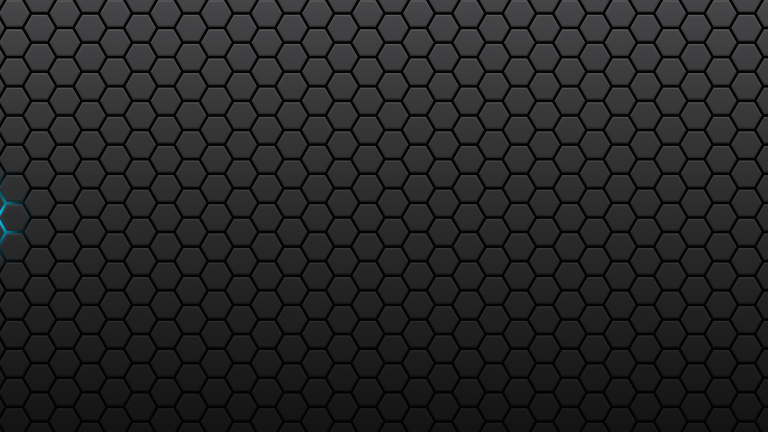
Write a WebGL 1 fragment shader that draws this pattern.

```glsl
precision highp float;

uniform vec2 u_resolution;

// Lengths are in canvas heights; cell lengths are in cell heights.
const float CELL_HEIGHT = 0.06748;
const vec2 CELL_ORIGIN = vec2(0.0333, 0.4964);
const float HALF_GAP = 0.043;
const float RIM_WIDTH = 0.05;

const vec3 FACE_BOTTOM = vec3(0.078, 0.078, 0.080);
const vec3 FACE_TOP = vec3(0.272, 0.273, 0.280);
const vec3 GAP_COLOR = vec3(0.012);
const vec3 GLOW_COLOR = vec3(0.04, 0.72, 0.88);
const vec2 GLOW_CENTER = vec2(0.0, 0.495);
const vec2 GLOW_RADIUS = vec2(0.040, 0.062);

// Offset from the centre of the nearest flat-topped hexagon.
vec2 hexOffset(vec2 q) {
    vec2 period = vec2(sqrt(3.0), 1.0);
    vec2 a = mod(q + 0.5 * period, period) - 0.5 * period;
    vec2 b = mod(q, period) - 0.5 * period;
    return dot(a, a) < dot(b, b) ? a : b;
}

// Outward normal of the closest side (xy) and distance to it (z).
vec3 hexSide(vec2 offset) {
    vec2 slant = vec2(0.8660254, 0.5);
    vec2 folded = abs(offset);
    vec2 normal = folded.y > dot(folded, slant) ? vec2(0.0, 1.0) : slant;
    float inset = 0.5 - dot(folded, normal);
    vec2 facing = vec2(offset.x < 0.0 ? -1.0 : 1.0, offset.y < 0.0 ? -1.0 : 1.0);
    return vec3(normal * facing, inset);
}

// Tile colour: vertical gradient, slight doming and a rim lit from above.
vec3 faceColor(float height, vec2 offset, vec3 side, float pixel) {
    vec3 color = mix(FACE_BOTTOM, FACE_TOP, pow(height, 1.05));
    color *= 1.0 + 0.06 * offset.y;
    float rimEnd = HALF_GAP + RIM_WIDTH;
    float rim = 1.0 - smoothstep(rimEnd - 0.5 * pixel, rimEnd + 0.5 * pixel, side.z);
    float lit = max(side.y, 0.0);
    float shaded = max(-side.y, 0.0);
    return color * (1.0 + rim * (0.32 * lit - 0.28 * shaded));
}

// Soft elliptical falloff of light around a point.
float glowAmount(vec2 p, vec2 center, vec2 radius) {
    vec2 d = (p - center) / radius;
    return exp(-dot(d, d));
}

void main() {
    vec2 p = gl_FragCoord.xy / u_resolution.y;
    float pixel = 1.0 / (u_resolution.y * CELL_HEIGHT);

    vec2 offset = hexOffset((p - CELL_ORIGIN) / CELL_HEIGHT);
    vec3 side = hexSide(offset);
    float faceMask = smoothstep(HALF_GAP - 0.6 * pixel, HALF_GAP + 0.6 * pixel, side.z);

    // Light leaking through the gaps at the left border
    float glow = glowAmount(p, GLOW_CENTER, GLOW_RADIUS);
    vec3 gap = mix(GAP_COLOR, GLOW_COLOR, glow);
    vec3 face = faceColor(clamp(p.y, 0.0, 1.0), offset, side, pixel);
    face += GLOW_COLOR * glow * 0.25 * exp(-side.z * 16.0);

    gl_FragColor = vec4(mix(gap, face, faceMask), 1.0);
}
```
